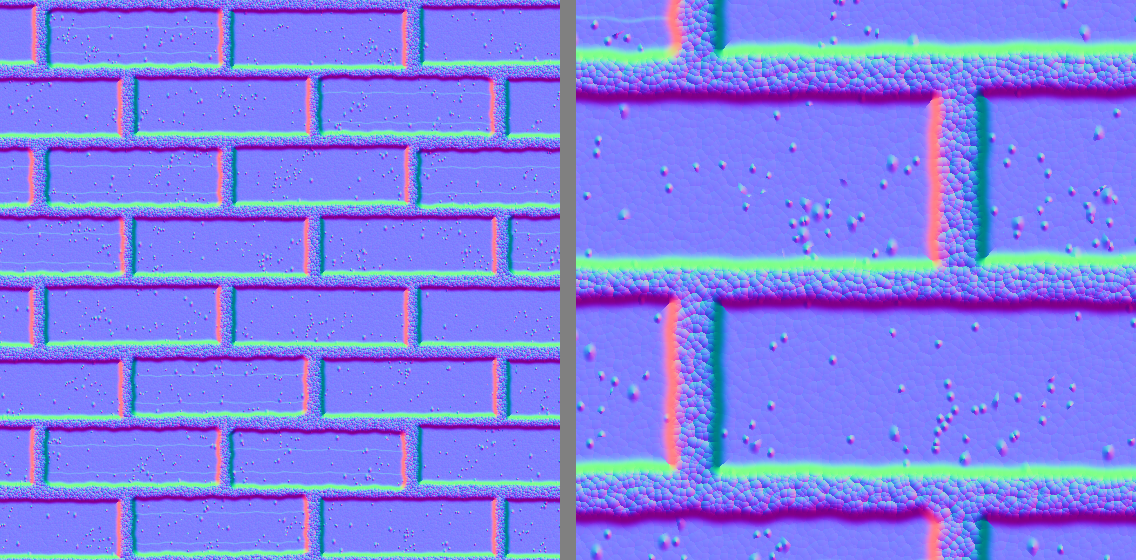
Left: the whole. Right: its middle third, enlarged.
Give the GLSL for this texture map, as a Shadertoy shader.

```glsl
// Tangent-space normal map of a running-bond brick wall, tileable on the unit square.
// Each brick is a rounded box whose distance gradient tilts the normal at its rim;
// cellular noise adds mortar grit and brick pits, layered sines bend the edges.

#define GRID vec2(3.0, 8.0)            // bricks across, courses down
#define HALF_SIZE vec2(0.1536, 0.0497) // half extent of a brick
#define BEVEL 0.0042                   // width of the steep rim
#define RIM_TILT 1.5                   // steepest rim angle in radians
#define SKIRT 0.011                    // reach of the soft slope into the mortar
#define JITTER vec2(0.0038, 0.0042)    // placement variation per brick
#define WOBBLE 0.0006                  // waviness of brick edges
#define MORTAR_GRIT 0.9
#define BRICK_GRIT 0.10
#define PIT_DEPTH 0.95

const float TAU = 6.2831853;

vec2 hash2(vec2 p) {
    vec3 h = fract(p.xyx * vec3(0.1031, 0.1030, 0.0973));
    h += dot(h, h.yzx + 33.33);
    return fract((h.xx + h.yz) * h.zy);
}

// Periodic cellular noise: xy = offset from the nearest seed, z = that seed's random value
vec3 cellular(vec2 uv, vec2 count) {
    vec2 base = floor(uv * count), f = fract(uv * count);
    vec3 nearest = vec3(9.0, 9.0, 0.0);
    for (int j = -1; j <= 1; j++)
    for (int i = -1; i <= 1; i++) {
        vec2 o = vec2(i, j);
        vec2 cell = mod(base + o, count);
        vec2 away = f - o - hash2(cell + 7.0);
        if (dot(away, away) < dot(nearest.xy, nearest.xy))
            nearest = vec3(away, hash2(cell + 91.0).x);
    }
    return nearest;
}

// Slowly varying periodic field, roughly -1 to 1
float layeredSines(vec2 uv) {
    vec2 a = uv * TAU;
    return 0.4 * sin(5.0 * a.x + 2.0 * sin(3.0 * a.y))
         + 0.35 * sin(9.0 * a.y + 2.0 * sin(4.0 * a.x) + 1.0)
         + 0.25 * sin(17.0 * a.x - 13.0 * a.y);
}

// Rounded box: xy = outward gradient, z = signed distance
vec3 boxField(vec2 p, vec2 halfSize, float radius) {
    vec2 q = abs(p) - halfSize + radius;
    vec2 side = vec2(p.x < 0.0 ? -1.0 : 1.0, p.y < 0.0 ? -1.0 : 1.0);
    float inner = max(q.x, q.y);
    if (inner <= 0.0)
        return vec3(side * (q.x > q.y ? vec2(1, 0) : vec2(0, 1)), inner - radius);
    vec2 outer = max(q, 0.0);
    return vec3(side * normalize(outer), length(outer) - radius);
}

// Sparse pits: tilt around those seeds whose random value falls below the density
vec2 pits(vec2 uv, vec2 count, float density) {
    vec3 c = cellular(uv, count);
    float r = length(c.xy);
    return c.xy / max(r, 0.05) * smoothstep(0.6, 0.25, r) * step(c.z, density);
}

void mainImage(out vec4 fragColor, in vec2 fragCoord) {
    vec2 uv = fragCoord / iResolution.xy;

    // Running-bond layout
    vec2 g = uv * GRID + vec2(0.0, 0.03);
    float course = floor(g.y);
    g.x -= mod(course, 2.0) < 0.5 ? 0.684 : 0.211;
    vec2 id = mod(floor(g), GRID);
    vec2 rnd = hash2(id + 3.0), rnd2 = hash2(id + 41.0);
    vec2 p = (fract(g) - 0.5) / GRID;

    // Placement, slight rotation and wavy edges of this brick
    p -= (rnd - 0.5) * 2.0 * JITTER;
    p.y += p.x * (rnd2.x - 0.5) * 0.02;
    float worn = step(0.72, rnd2.y);
    vec2 a = uv * TAU;
    vec2 wave = sin(a.yx * vec2(19.0, 13.0) + rnd * TAU)
              + 0.6 * sin(a.yx * vec2(47.0, 37.0) + rnd2 * TAU);
    p += wave * WOBBLE * (1.0 + worn);

    // Rim slope
    vec3 box = boxField(p, HALF_SIZE, mix(0.002, 0.008, worn));
    float d = box.z;
    float mortar = smoothstep(-0.001, 0.004, d);
    float rim = exp(-d * d / (BEVEL * BEVEL));
    float skirt = exp(-d * d / (SKIRT * SKIRT)) * mortar;
    float tilt = min(RIM_TILT * rim + 0.3 * skirt, RIM_TILT);

    // Grit everywhere, strongest in the mortar
    vec2 grit = cellular(uv, vec2(250.0)).xy + 0.5 * cellular(uv + 0.37, vec2(120.0)).xy;
    vec2 rough = grit * mix(BRICK_GRIT, MORTAR_GRIT, mortar);

    // Pits gather in worn patches and thin out elsewhere
    float patchy = smoothstep(0.25, 0.8, layeredSines(uv + rnd.x * 0.1));
    vec2 wear = pits(uv, vec2(190.0, 150.0), 0.025 + 0.22 * patchy)
              + 0.7 * pits(uv + 0.19, vec2(120.0, 84.0), 0.018 + 0.10 * patchy);
    rough += wear * PIT_DEPTH * (1.0 - mortar);

    // Long horizontal scratches on worn bricks
    float scratch = (abs(p.y + 0.004) - 0.024 - 0.008 * (rnd.y - 0.5)) / 0.0012;
    rough.y += 0.35 * worn * exp(-scratch * scratch) * (1.0 - mortar);

    // Combine slope and roughness; green points down the wall
    vec2 slope = box.xy * vec2(1.0, -1.0) * sin(tilt);
    vec3 normal = normalize(vec3(slope + rough * (1.0 - 0.75 * rim), cos(tilt)));
    fragColor = vec4(normal * 0.5 + 0.5, 1.0);
}
```
